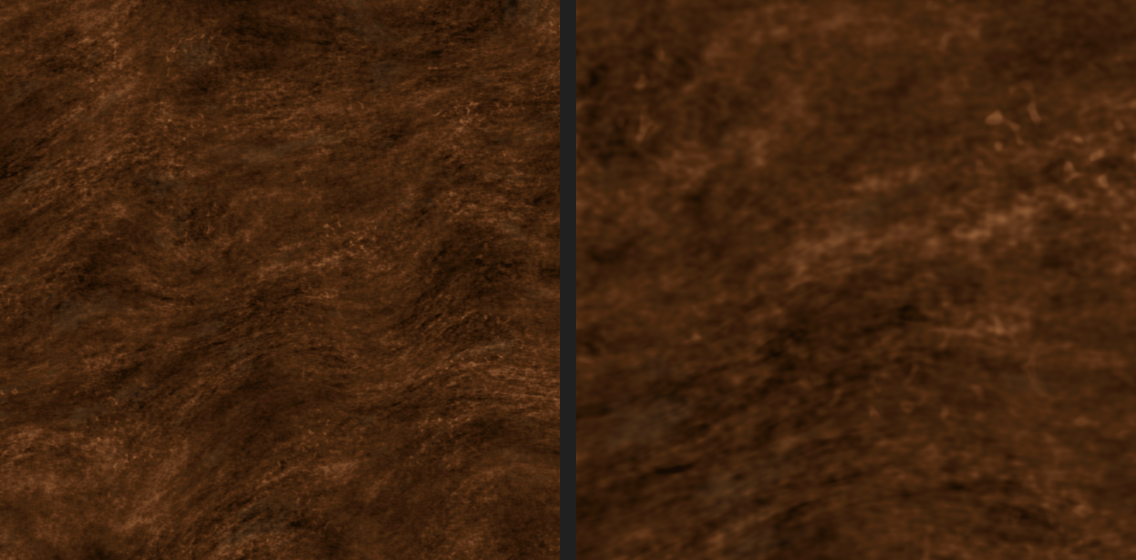
Left, the full canvas; right, a detail of the centre.
Write a Shadertoy shader that draws this texture.

```glsl
// Weathered brown rock: broad stains, slanted strata with lit ledges and fine grit.
// Layers of gradient noise are summed into one tone, in standard deviations
// around the middle brown, which a colour ramp then turns into earth colours.

const float SLANT = 0.30;                 // direction of the strata, radians
const float WARP_SCALE = 3.0;
const float WARP_AMOUNT = 0.14;
const vec2 STAIN_SCALE = vec2(3.5, 6.0);  // along and across the strata
const vec2 STRATA_SCALE = vec2(14.0, 30.0);
const vec2 LEDGE_SCALE = vec2(11.0, 24.0);
const vec2 PIT_SCALE = vec2(26.0, 56.0);
const vec2 GRAIN_SCALE = vec2(80.0, 105.0);
const float FLECK_SCALE = 95.0;
const float STAIN_GAIN = 2.9;
const float STRATA_GAIN = 1.9;
const float LEDGE_GAIN = 2.2;
const float GRAIN_GAIN = 1.9;
const float PIT_DEPTH = 1.5;
const float FLECK_LIGHT = 1.9;
const float DUST_AMOUNT = 0.45;

const vec3 PIT_BLACK = vec3(0.09, 0.045, 0.01);
const vec3 DEEP_BROWN = vec3(0.18, 0.09, 0.02);
const vec3 DARK_BROWN = vec3(0.22, 0.11, 0.04);
const vec3 MID_BROWN = vec3(0.25, 0.14, 0.05);
const vec3 WARM_BROWN = vec3(0.30, 0.16, 0.06);
const vec3 RUST = vec3(0.37, 0.21, 0.10);
const vec3 PALE_TAN = vec3(0.54, 0.34, 0.19);
const vec3 GREY_DUST = vec3(0.31, 0.21, 0.12);

// Random gradient in [-1, 1] for a lattice cell
vec2 gradient(ivec2 cell) {
    uvec2 h = uvec2(cell) * uvec2(1597u, 3571u);
    h = (h.x ^ h.y) * uvec2(40503u, 60493u) + uvec2(7919u, 1237u);
    h ^= h >> 15u;
    h *= 73471u;
    h ^= h >> 13u;
    h *= 51787u;
    h ^= h >> 16u;
    return vec2(h & 65535u) / 32767.5 - 1.0;
}

float noise(vec2 p) {
    ivec2 i = ivec2(floor(p));
    vec2 f = fract(p);
    vec2 u = f * f * f * (f * (f * 6.0 - 15.0) + 10.0);
    float a = dot(gradient(i), f);
    float b = dot(gradient(i + ivec2(1, 0)), f - vec2(1.0, 0.0));
    float c = dot(gradient(i + ivec2(0, 1)), f - vec2(0.0, 1.0));
    float d = dot(gradient(i + ivec2(1, 1)), f - vec2(1.0, 1.0));
    return mix(mix(a, b, u.x), mix(c, d, u.x), u.y);
}

float fbm(vec2 p, int octaves, float gain) {
    float sum = 0.0, amplitude = 1.0;
    for (int i = 0; i < octaves; i++) {
        sum += amplitude * noise(p);
        p = p * 2.03 + vec2(19.7, 7.3);
        amplitude *= gain;
    }
    return sum;
}

float ramp(float from, float to, float x) {
    return clamp((x - from) / (to - from), 0.0, 1.0);
}

vec3 earthColor(float tone) {
    vec3 color = mix(PIT_BLACK, DEEP_BROWN, ramp(-3.2, -1.6, tone));
    color = mix(color, DARK_BROWN, ramp(-1.6, -0.8, tone));
    color = mix(color, MID_BROWN, ramp(-0.8, 0.0, tone));
    color = mix(color, WARM_BROWN, ramp(0.0, 0.8, tone));
    color = mix(color, RUST, ramp(0.8, 1.8, tone));
    return mix(color, PALE_TAN, ramp(1.8, 3.8, tone));
}

void mainImage(out vec4 fragColor, in vec2 fragCoord) {
    vec2 p = fragCoord / iResolution.y;

    // Bent coordinates along and across the strata
    vec2 bend = vec2(noise(p * WARP_SCALE + 4.3), noise(p * WARP_SCALE + 31.7));
    vec2 w = p + WARP_AMOUNT * bend;
    vec2 along = vec2(cos(SLANT), sin(SLANT));
    vec2 q = vec2(dot(w, along), dot(w, vec2(-along.y, along.x)));

    // Patches where the surface is rough, and where grit gathers
    float rough = smoothstep(-0.25, 0.35, fbm(q * vec2(5.0, 8.0) + 53.0, 3, 0.6));
    float gritty = smoothstep(0.0, 0.4, fbm(q * vec2(6.0, 10.0) + 87.0, 3, 0.6));

    // Stains and strata
    float tone = STAIN_GAIN * fbm(q * STAIN_SCALE + 11.0, 4, 0.6);
    tone += STRATA_GAIN * fbm(q * STRATA_SCALE + 23.0, 4, 0.7);

    // Ledges lit from above: height difference across the strata
    vec2 ledge = q * LEDGE_SCALE + 37.0;
    float slope = fbm(ledge, 4, 0.6) - fbm(ledge + vec2(-0.04, 0.15), 4, 0.6);
    tone += LEDGE_GAIN * slope * mix(0.5, 1.4, rough);

    // Grain, dark pits and pale flecks
    tone += GRAIN_GAIN * fbm(p * GRAIN_SCALE, 2, 0.8) * mix(0.75, 1.3, rough);
    float pit = fbm(q * PIT_SCALE + 61.0, 2, 0.6);
    tone -= PIT_DEPTH * smoothstep(0.14, 0.45, pit) * rough;
    float fleck = noise(p * FLECK_SCALE + 71.0);
    tone += FLECK_LIGHT * smoothstep(0.1, 0.42, fleck) * gritty;

    // Thin veil of greyish dust
    vec3 color = earthColor(tone);
    float dust = smoothstep(0.2, 0.55, fbm(q * vec2(7.0, 12.0) + 103.0, 4, 0.6));
    color = mix(color, GREY_DUST * (1.0 + 0.12 * tone), DUST_AMOUNT * dust);

    fragColor = vec4(color, 1.0);
}
```
